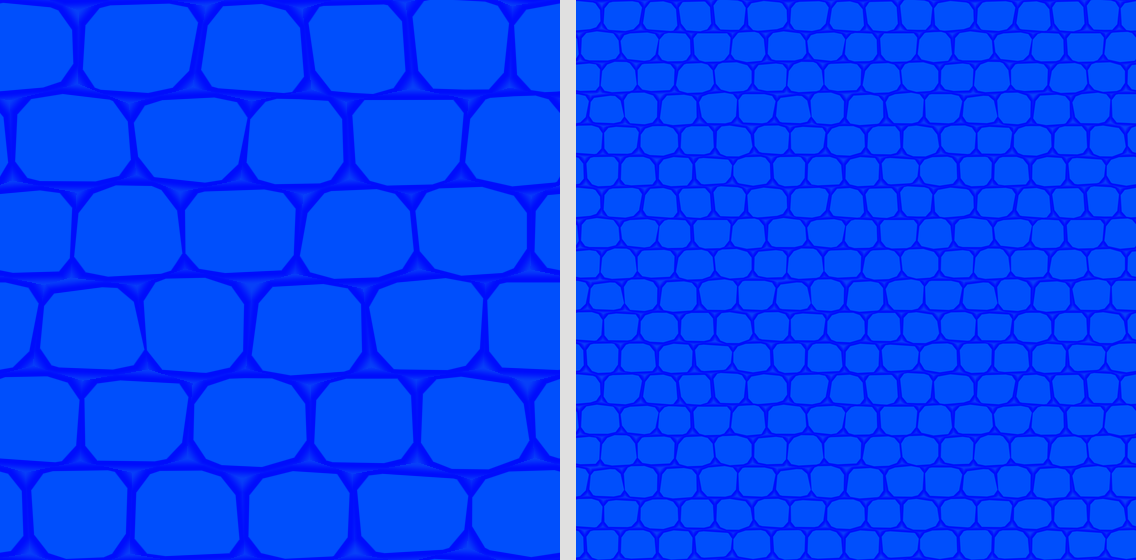
Left, the tile; right, the same tile 3 across and 3 down.
Write a WebGL 1 fragment shader that draws this pattern.

```glsl
precision highp float;
// Tiling wall of flat blue stones laid in staggered rows with dark mortar.
// A wrapped cellular grid gives each stone straight sides; every joint gets
// its own width and taper, corners are cut, and wide mortar glows inside.
uniform vec2 u_resolution;

const vec2 GRID = vec2(5.0, 6.0);        // stones per row, rows (rows must be even)
const vec2 JITTER = vec2(0.30, 0.13);    // site scatter, in cells
const vec2 METRIC = vec2(1.0, 2.2);      // vertical weight flattens the rows
const float ROW_START = 0.2;             // shift of even rows, in cells
const float GAP_MEAN = 0.0080;           // half width of a joint
const float GAP_SPREAD = 0.0065;         // variation between joints
const float GAP_TAPER = 0.17;            // widening along a joint
const float GAP_MIN = 0.0018;
const float GAP_MAX = 0.0180;
const float CORNER_CUT = 0.0135;         // size of the cut corners
const float GLOW_START = 0.0045;         // mortar depth where the glow begins
const float GLOW_END = 0.0260;
const vec3 STONE = vec3(0.00, 0.31, 0.99);
const vec3 MORTAR = vec3(0.00, 0.05, 0.99);
const vec3 MORTAR_GLOW = vec3(0.03, 0.25, 0.97);

// Two random values in 0..1 from a grid id
vec2 hash2(vec2 p) {
  vec3 q = fract(p.xyx * vec3(0.1031, 0.1030, 0.0973) + 0.317);
  q += dot(q, q.yzx + 33.33);
  return fract((q.xx + q.yz) * q.zy);
}

float rowShift(float row) {
  return ROW_START - 0.5 * mod(row, 2.0);
}

// Centre of a stone; the random part repeats with the canvas
vec2 site(vec2 id) {
  vec2 offset = (hash2(mod(id, GRID)) - 0.5) * JITTER;
  return (id + 0.5 + offset + vec2(rowShift(id.y), 0.0)) / GRID;
}

// Cell whose site is closest under the weighted metric
vec2 nearestCell(vec2 p) {
  float row = floor(p.y * GRID.y);
  vec2 base = vec2(floor(p.x * GRID.x - rowShift(row)), row);
  vec2 best = base;
  float bestDist = 1e5;
  for (int j = -1; j <= 1; j++) {
    for (int i = -2; i <= 2; i++) {
      vec2 id = base + vec2(float(i), float(j));
      vec2 d = site(id) - p;
      float dist = dot(d * METRIC, d);
      if (dist < bestDist) {
        bestDist = dist;
        best = id;
      }
    }
  }
  return best;
}

// Distance from p to the joint edge between two cells, positive in the stone
float sideDistance(vec2 p, vec2 id, vec2 other) {
  vec2 a = site(id);
  vec2 b = site(other);
  vec2 normal = normalize((b - a) * METRIC);
  vec2 toMiddle = 0.5 * (a + b) - p;
  // Both cells must see the same joint: symmetric hash, common tangent
  vec2 rnd = hash2(mod(id, GRID) + mod(other, GRID) + 17.0) - 0.5;
  vec2 tangent = vec2(-normal.y, normal.x) * (normal.x < 0.0 ? -1.0 : 1.0);
  float gap = GAP_MEAN + GAP_SPREAD * rnd.x
            + GAP_TAPER * rnd.y * dot(toMiddle, tangent);
  return dot(toMiddle, normal) - clamp(gap, GAP_MIN, GAP_MAX);
}

// Signed distance to the stone: negative inside, positive in the mortar
float stoneDistance(vec2 p) {
  vec2 id = nearestCell(p);
  float first = 1e5;
  float second = 1e5;
  for (int j = -1; j <= 1; j++) {
    for (int i = -2; i <= 2; i++) {
      if (i == 0 && j == 0) continue;
      float d = sideDistance(p, id, id + vec2(float(i), float(j)));
      second = min(second, max(first, d));
      first = min(first, d);
    }
  }
  // The two closest sides define the corner to cut
  return max(-first, CORNER_CUT - (first + second) * 0.577);
}

void main() {
  vec2 p = gl_FragCoord.xy / u_resolution;
  float pixel = 1.0 / min(u_resolution.x, u_resolution.y);
  float d = stoneDistance(p);
  vec3 mortar = mix(MORTAR, MORTAR_GLOW, smoothstep(GLOW_START, GLOW_END, d));
  vec3 color = mix(STONE, mortar, smoothstep(-0.8 * pixel, 0.8 * pixel, d));
  gl_FragColor = vec4(color, 1.0);
}
```
